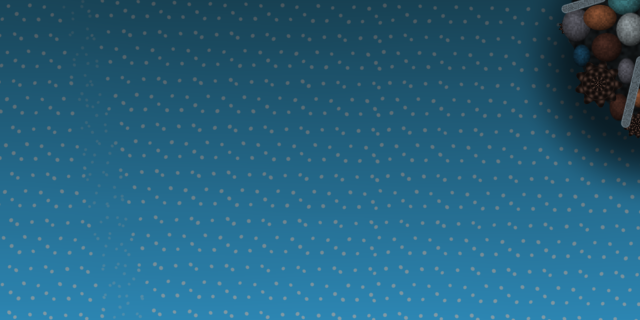
Write a WebGL 2 fragment shader that draws this texture.

```glsl
#version 300 es
precision highp float;
// Dotted blue fabric with creased seams and a dark wreath of nuts, baubles and cones in the corner.
uniform vec2 u_resolution;
out vec4 outColor;

// Cloth colours
const vec3 CLOTH_TOP = vec3(0.092, 0.255, 0.325);
const vec3 CLOTH_BOTTOM = vec3(0.175, 0.525, 0.700);
const vec3 DOT_TOP = vec3(0.30, 0.345, 0.37);
const vec3 DOT_BOTTOM = vec3(0.54, 0.61, 0.64);
// Wreath colours
const vec3 BARK = vec3(0.20, 0.145, 0.125);
const vec3 GAP = vec3(0.055, 0.065, 0.07);
const vec3 CHESTNUT = vec3(0.42, 0.25, 0.16);
const vec3 DARK_NUT = vec3(0.22, 0.13, 0.105);
const vec3 SILVER = vec3(0.44, 0.47, 0.48);
const vec3 PEWTER = vec3(0.29, 0.29, 0.32);
const vec3 TEAL = vec3(0.20, 0.40, 0.42);
const vec3 GLASS = vec3(0.07, 0.20, 0.28);
const vec3 RIBBON = vec3(0.37, 0.42, 0.45);
// Dot repeat: two step vectors, a start point and eight dots in each cell
const mat2 LATTICE = mat2(0.1123, -0.0026, 0.0031, 0.145);
const vec2 LATTICE_START = vec2(0.717, 0.605);
const vec2 CELL_DOTS[8] = vec2[8](
  vec2(0.0, 0.0), vec2(0.0191, -0.013), vec2(0.066, -0.006), vec2(-0.0226, -0.0564),
  vec2(0.0017, -0.0807), vec2(0.0434, -0.0538), vec2(-0.0417, -0.0964), vec2(0.026, -0.0998));
const float DOT_RADIUS = 0.0058;
const float DOT_JITTER = 0.0022;
const vec2 LEFT_SHIFT = vec2(-0.003, -0.018);
const vec2 RIGHT_SHIFT = vec2(-0.0174, 0.007);

float hash(vec2 p) {
  p = fract(p * vec2(0.1031, 0.1137));
  p += dot(p, p.yx + 33.33);
  return fract((p.x + p.y) * p.x * 91.7);
}

float noise(vec2 p) {
  vec2 i = floor(p), f = fract(p);
  f = f * f * (3.0 - 2.0 * f);
  return mix(mix(hash(i), hash(i + vec2(1, 0)), f.x),
             mix(hash(i + vec2(0, 1)), hash(i + 1.0), f.x), f.y);
}

float cover(float dist, float soft) { return smoothstep(soft, -soft, dist); }

// Seam positions at height y
float creaseX(float y) { return 0.234 + 0.161 * (1.0 - y); }
float creaseHalf(float y) { return 0.042 + 0.028 * (1.0 - y); }
float foldX(float y) { return 1.1875 + 0.0214 * (y - 0.56); }

// One sheet of dots: -1 left of the crease, 0 middle, 1 right of the fold
float sheetDots(vec2 p, vec2 shift, int sheet, float px) {
  vec2 start = LATTICE_START + shift;
  vec2 cell = floor(inverse(LATTICE) * (p - start));
  float ink = 0.0;
  for (int n = 0; n < 72; n++) {
    vec2 id = cell + vec2(n % 3, (n / 3) % 3) - 1.0;
    int k = n / 9;
    vec2 c = start + LATTICE * id + CELL_DOTS[k];
    float crease = c.x - creaseX(c.y), halfW = creaseHalf(c.y), fold = c.x - foldX(c.y);
    bool inside = sheet < 0 ? crease < halfW
                : sheet > 0 ? fold > 0.0 : crease > -halfW && fold < 0.014;
    if (!inside) continue;
    if (sheet == 0) c.x -= max(fold + 0.007, 0.0);
    float worn = smoothstep(halfW * 1.15, halfW * 0.75, abs(crease));
    vec2 seed = id * 7.0 + vec2(float(k) * 3.1 + 60.0, float(sheet) * 17.0 + 90.0);
    vec2 jitter = vec2(hash(seed), hash(seed + 41.3)) - 0.5;
    c += jitter * DOT_JITTER * (1.0 + 7.0 * worn);
    float radius = DOT_RADIUS * (0.95 + 0.2 * jitter.x) * (1.0 - 0.2 * worn);
    vec2 d = p - c;
    float dist = length(d + 0.15 * jitter.y * d.yx) - radius;
    ink = max(ink, cover(dist, px * 0.7 + 0.0008) * (1.0 - 0.6 * worn));
  }
  return ink;
}

void ball(inout vec3 col, vec2 q, vec2 centre, vec2 radius, vec3 tint, float px) {
  vec2 d = (q - centre) / radius;
  float r = length(d);
  float light = 1.05 - 0.55 * r * r + 0.3 * dot(d, vec2(-0.4, 0.6));
  float glint = 0.2 * exp(-14.0 * dot(d - vec2(-0.25, 0.4), d - vec2(-0.25, 0.4)));
  float grain = 0.85 + 0.3 * noise(q * 190.0 + 200.0);
  col = mix(col, tint * light * grain + glint * tint, cover((r - 1.0) * radius.x, px));
}

void cone(inout vec3 col, vec2 q, vec2 centre, float radius, float px) {
  vec2 d = q - centre;
  float r = length(d) / radius, a = atan(d.y, d.x);
  float edge = 0.87 + 0.13 * cos(a * 9.0 + 0.6);
  float scales = 0.5 + 0.5 * cos(a * 9.0 + floor(r * 3.0) * 3.14) * sin(r * 18.8);
  col = mix(col, BARK * (0.3 + 1.1 * scales * scales), cover((r - edge) * radius, px));
}

void ribbon(inout vec3 col, vec2 q, vec2 a, vec2 b, float halfWidth, float px) {
  vec2 ab = b - a;
  float t = clamp(dot(q - a, ab) / dot(ab, ab), 0.0, 1.0);
  float dist = length(q - a - ab * t);
  float weave = 0.72 + 0.25 * noise(q * 260.0 + 300.0) + 0.25 * smoothstep(0.6, 0.95, dist / halfWidth);
  col = mix(col, RIBBON * weave, cover(dist - halfWidth, px));
}

void main() {
  vec2 p = gl_FragCoord.xy / u_resolution * vec2(2.0, 1.0);
  float px = 1.0 / u_resolution.y;
  vec2 q = p - vec2(2.0, 1.0);

  // Cloth light, soft folds and dots
  float light = 1.0 - p.y + 0.06 * smoothstep(0.7, 0.0, p.x) * p.y;
  light += 0.03 * (noise(p * vec2(3.0, 14.0) + 20.0) - 0.5);
  vec3 col = mix(CLOTH_TOP, CLOTH_BOTTOM, light);
  float ink = max(sheetDots(p, vec2(0.0), 0, px),
              max(sheetDots(p, LEFT_SHIFT, -1, px), sheetDots(p, RIGHT_SHIFT, 1, px)));
  col = mix(col, mix(DOT_TOP, DOT_BOTTOM, light), ink * 0.92);
  col *= 1.0 - 0.68 * smoothstep(0.46, 0.24, length(q - vec2(0.06, -0.2)));

  // Wreath, from the back to the front
  float rim = length(q - vec2(0.08, -0.08)) - 0.285 - 0.03 * noise(q * 32.0 + 80.0);
  col = mix(col, GAP * (0.6 + noise(q * 90.0 + 100.0)), cover(rim, px));
  cone(col, q, vec2(-0.23, -0.085), 0.024, px);
  ball(col, q, vec2(-0.198, -0.078), vec2(0.045, 0.052), PEWTER, px);
  ball(col, q, vec2(-0.047, -0.005), vec2(0.053, 0.042), TEAL, px);
  ball(col, q, vec2(-0.104, -0.148), vec2(0.047, 0.045), DARK_NUT, px);
  ball(col, q, vec2(-0.125, -0.055), vec2(0.052, 0.040), CHESTNUT, px);
  ball(col, q, vec2(-0.029, -0.092), vec2(0.045, 0.052), SILVER, px);
  ball(col, q, vec2(-0.182, -0.174), vec2(0.027, 0.034), GLASS, px);
  ball(col, q, vec2(-0.042, -0.222), vec2(0.028, 0.040), PEWTER, px);
  ball(col, q, vec2(-0.065, -0.335), vec2(0.030, 0.042), DARK_NUT, px);
  cone(col, q, vec2(-0.130, -0.262), 0.075, px);
  cone(col, q, vec2(-0.010, -0.390), 0.042, px);
  ball(col, q, vec2(-0.003, -0.307), vec2(0.022, 0.030), CHESTNUT, px);
  ribbon(col, q, vec2(0.002, -0.19), vec2(-0.045, -0.385), 0.014, px);
  ribbon(col, q, vec2(-0.232, -0.028), vec2(-0.12, 0.006), 0.013, px);

  outColor = vec4(col, 1.0);
}
```
